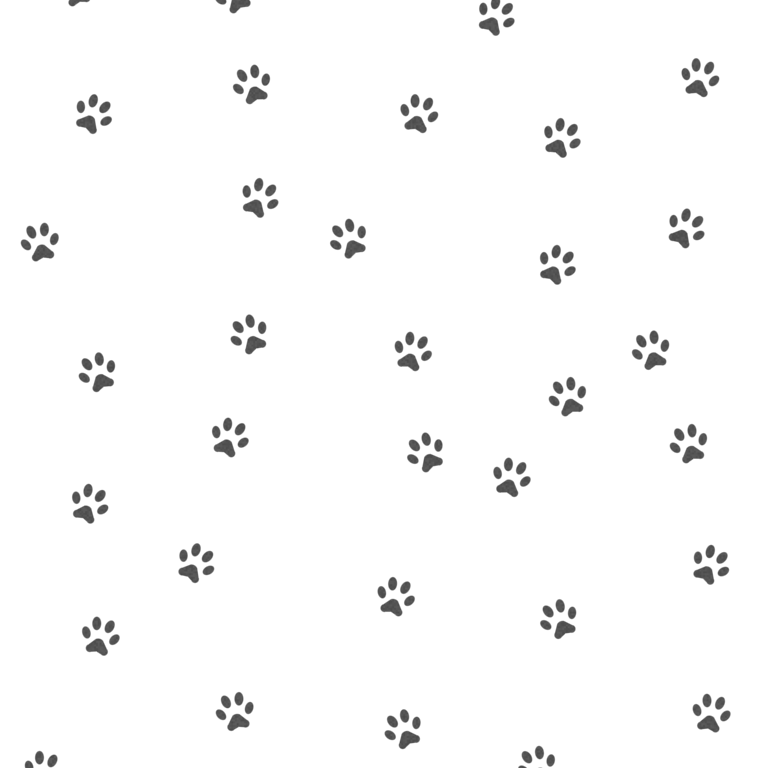
Give the GLSL for this pattern, as a Shadertoy shader.

```glsl
// Small dark grey paw prints scattered over white.
// Each cell of a staggered grid holds one jittered print, tilted to the left or
// right; a print is a mirrored distance field of four toes and a two-lobed pad.

const vec3 PAPER = vec3(1.0);
const vec3 INK = vec3(0.325);
const vec2 CELL = vec2(0.2, 0.159);     // grid cell, in canvas heights
const vec2 JITTER = vec2(0.58, 0.46);   // share of the cell a print may wander
const float PAW_UNIT = 1.0 / 1152.0;    // one paw design unit, in canvas heights
const float SOFTNESS = 0.0012;          // half width of the soft edge
const float GRAIN_SCALE = 420.0;
const float GRAIN_DEPTH = 0.07;

// Three random values per grid point
vec3 hash3(vec2 p) {
    vec3 q = fract(p.xyx * vec3(0.1031, 0.1030, 0.0973));
    q += dot(q, q.yxz + 33.33);
    return fract((q.xxy + q.yzz) * q.zyx);
}

float valueNoise(vec2 p) {
    vec2 i = floor(p);
    vec2 f = smoothstep(0.0, 1.0, p - i);
    float low = mix(hash3(i).x, hash3(i + vec2(1, 0)).x, f.x);
    float high = mix(hash3(i + vec2(0, 1)).x, hash3(i + vec2(1, 1)).x, f.x);
    return mix(low, high, f.y);
}

// Counter-clockwise rotation
vec2 rotate(vec2 p, float angle) {
    float c = cos(angle), s = sin(angle);
    return vec2(c * p.x - s * p.y, s * p.x + c * p.y);
}

float ellipseDistance(vec2 p, vec2 radii) {
    float k0 = max(length(p / radii), 1e-3);
    float k1 = max(length(p / (radii * radii)), 1e-4);
    return k0 * (k0 - 1.0) / k1;
}

// Capsule whose radius changes from ra at a to rb at b
float taperedCapsule(vec2 p, vec2 a, vec2 b, float ra, float rb) {
    vec2 ab = b - a;
    float t = clamp(dot(p - a, ab) / dot(ab, ab), 0.0, 1.0);
    return length(p - a - t * ab) - mix(ra, rb, t);
}

// Upright paw in design units, about 58 wide
float pawDistance(vec2 p) {
    p.x = abs(p.x);
    float innerToe = ellipseDistance(rotate(p - vec2(10.0, 21.0), 0.24), vec2(6.6, 10.0));
    float outerToe = ellipseDistance(rotate(p - vec2(21.7, 4.0), 0.52), vec2(6.1, 9.2));
    float pad = taperedCapsule(p, vec2(0.0, -10.0), vec2(11.0, -17.5), 9.8, 5.8);
    return min(min(innerToe, outerToe), pad);
}

// Distance to the print in the cell around p, in canvas heights
float printsDistance(vec2 p) {
    vec2 grid = p / CELL;
    float column = floor(grid.x);
    grid.y += mod(column, 3.0) < 0.5 ? 0.33 : 0.0;
    vec3 random = hash3(floor(grid) + vec2(17.0, 41.0));

    vec2 offset = (fract(grid) - 0.5 - (random.xy - 0.5) * JITTER) * CELL;
    float side = random.z < 0.5 ? -1.0 : 1.0;
    float tilt = side * mix(0.2, 0.55, fract(random.z * 2.0));
    return pawDistance(rotate(offset, tilt) / PAW_UNIT) * PAW_UNIT;
}

void mainImage(out vec4 fragColor, in vec2 fragCoord) {
    vec2 uv = fragCoord / iResolution.y;

    // Edge never thinner than the pixel spacing
    float edge = max(SOFTNESS, 0.75 / iResolution.y);
    float coverage = 1.0 - smoothstep(-edge, edge, printsDistance(uv));

    // Faint mottling inside the ink
    float grain = (valueNoise(uv * GRAIN_SCALE) - 0.5) * GRAIN_DEPTH;
    fragColor = vec4(mix(PAPER, INK + grain, coverage), 1.0);
}
```
